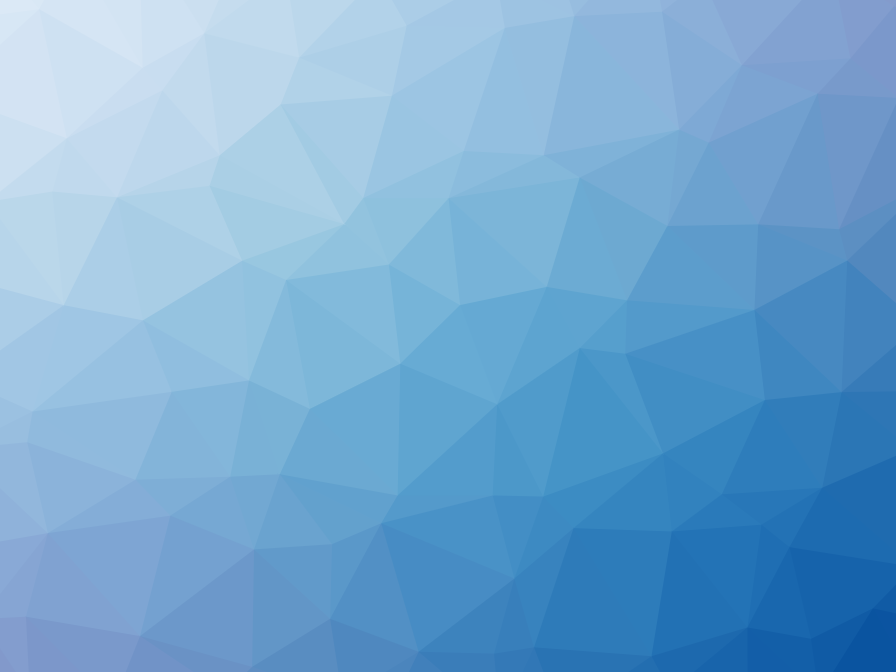
Reproduce this background procedurally as a Shadertoy shader.

```glsl
// Low-poly mesh of flat blue triangles, pale at the top left and deep at the bottom right.

const float ROWS = 7.9;        // mesh cells over the canvas height
const float JITTER = 0.40;     // largest vertex shift, in cells (below 0.5)
const vec2 MESH_SHIFT = vec2(0.35, 0.55);
const vec3 CORNER_TINT = vec3(0.065, -0.015, 0.005); // violet cast where the axes disagree
const int STOPS = 7;
const vec3 BLUES[STOPS] = vec3[STOPS](
    vec3(0.86, 0.915, 0.965),
    vec3(0.776, 0.859, 0.937),
    vec3(0.620, 0.792, 0.882),
    vec3(0.420, 0.682, 0.839),
    vec3(0.259, 0.573, 0.776),
    vec3(0.129, 0.443, 0.710),
    vec3(0.031, 0.318, 0.620));

vec2 hash22(vec2 cell) {
    vec3 h = fract(cell.xyx * vec3(0.1031, 0.1030, 0.0973));
    h += dot(h, h.yzx + 33.33);
    return fract((h.xx + h.yz) * h.zy);
}

float cross2(vec2 a, vec2 b) { return a.x * b.y - a.y * b.x; }

vec2 meshVertex(vec2 cell) {
    return cell + JITTER * (2.0 * hash22(cell + 40.0) - 1.0);
}

// Piecewise linear ramp through the blues
vec3 ramp(float t) {
    float s = clamp(t, 0.0, 1.0) * float(STOPS - 1);
    int i = min(int(s), STOPS - 2);
    return mix(BLUES[i], BLUES[i + 1], s - float(i));
}

// Equal blend of a horizontal and a vertical ramp
vec3 facetColor(vec2 uv) {
    vec2 t = clamp(vec2(uv.x, 1.0 - uv.y), 0.0, 1.0);
    float apart = t.x - t.y;
    return 0.5 * (ramp(t.x) + ramp(t.y)) + CORNER_TINT * apart * apart;
}

// Signed distance to the line a-b, positive on its left
float edgeDistance(vec2 p, vec2 a, vec2 b) {
    return cross2(normalize(b - a), p - a);
}

// Adds one counter-clockwise triangle as colour times coverage, and coverage
void addTriangle(inout vec4 sum, vec2 p, vec2 a, vec2 b, vec2 c, vec2 meshSize, float pixel) {
    float d = min(edgeDistance(p, a, b), min(edgeDistance(p, b, c), edgeDistance(p, c, a)));
    float coverage = clamp(0.5 + d / pixel, 0.0, 1.0);
    vec2 uv = ((a + b + c) / 3.0 - MESH_SHIFT) / meshSize;
    sum += coverage * vec4(facetColor(uv), 1.0);
}

void mainImage(out vec4 fragColor, in vec2 fragCoord) {
    float pixel = ROWS / iResolution.y;
    vec2 meshSize = iResolution.xy * pixel;
    vec2 p = fragCoord * pixel + MESH_SHIFT;
    vec4 sum = vec4(0.0);

    for (int y = -1; y <= 1; y++)
    for (int x = -1; x <= 1; x++) {
        vec2 cell = floor(p) + vec2(x, y);
        vec2 a = meshVertex(cell);
        vec2 b = meshVertex(cell + vec2(1.0, 0.0));
        vec2 c = meshVertex(cell + vec2(1.0, 1.0));
        vec2 d = meshVertex(cell + vec2(0.0, 1.0));

        // Delaunay split: sign of the sine of the summed angles at b and d
        float angleSum = cross2(c - b, a - b) * dot(a - d, c - d)
                       + dot(c - b, a - b) * cross2(a - d, c - d);
        if (angleSum < 0.0) {
            addTriangle(sum, p, a, b, d, meshSize, pixel);
            addTriangle(sum, p, b, c, d, meshSize, pixel);
        } else {
            addTriangle(sum, p, a, b, c, meshSize, pixel);
            addTriangle(sum, p, a, c, d, meshSize, pixel);
        }
    }

    fragColor = vec4(sum.rgb / max(sum.a, 0.001), 1.0);
}
```
